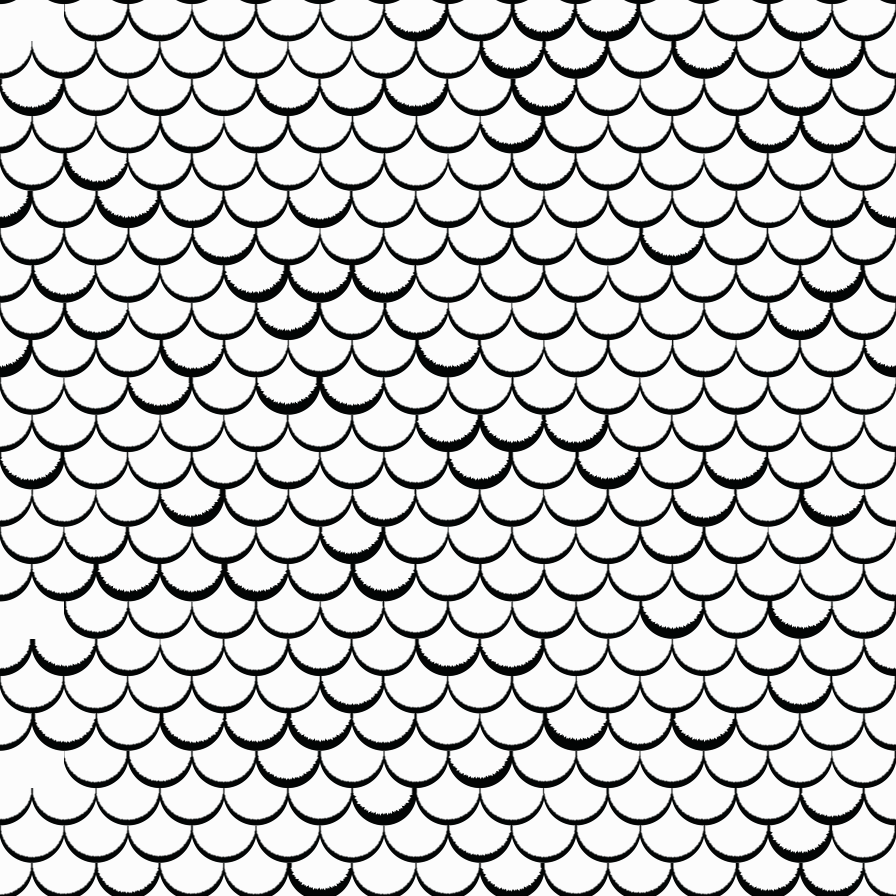
Give the GLSL for this pattern, as a WebGL 2 fragment shader.

```glsl
#version 300 es
precision highp float;

#define COLUMNS 14.0
#define ROWS 24.0
#define ROW_PHASE 0.89       // height of the lowest full row, in rows
#define RADIUS 0.513         // lengths below are in column widths
#define SIDE_WIDTH 0.024
#define BOTTOM_WIDTH 0.084
#define WORN_EXTRA 0.075
#define JAG 0.009
#define INNER_SOFTNESS 0.036
#define INK vec3(0.01, 0.02, 0.02)
#define PAPER vec3(0.99)

uniform vec2 u_resolution;
out vec4 fragColor;

// Three random values per scale
vec3 hash3(vec2 id) {
    vec3 q = fract(vec3(id.xyx) * vec3(0.1031, 0.1030, 0.0973) + 0.37);
    q += dot(q, q.yxz + 33.33);
    return fract((q.xxy + q.yzz) * q.zyx);
}

// Ragged edge along the arc, about -1 to 1
float raggedness(float angle, float phase) {
    return 0.40 * sin(angle * 37.0 + phase)
         + 0.35 * sin(angle * 61.0 + phase * 2.3)
         + 0.25 * sin(angle * 13.0 + phase * 3.7);
}

// A few scales have fallen out of the first column
bool isMissing(vec2 id) {
    return id.x == 0.0 && any(equal(vec3(id.y), vec3(2.0, 6.0, 22.0)));
}

// Ink coverage of one scale; p is relative to the centre of its round end
float scaleInk(vec2 p, vec2 id, float pixel) {
    if (isMissing(id)) return 0.0;
    vec3 rnd = hash3(id);
    float wear = smoothstep(0.62, 0.98, rnd.x);

    // Round end below, straight sides above
    float radial = length(vec2(p.x, min(p.y, 0.0)));
    float angle = atan(p.x, max(-p.y, 0.0) + 1e-4);

    // Crescent: thin at the cusps, heavy at the bottom, leaning to one side
    float lean = (rnd.z - 0.5) * sin(angle) * (0.016 + 0.04 * wear);
    float bottom = BOTTOM_WIDTH + 0.022 * rnd.y + WORN_EXTRA * wear;
    float side = SIDE_WIDTH + 0.028 * wear;
    float width = mix(side, bottom, cos(angle)) + lean;
    width += JAG * (0.6 + 1.8 * wear) * raggedness(angle, rnd.y * 40.0);

    float outerSoft = 0.5 * max(pixel, 0.02);
    float innerSoft = 0.5 * max(pixel, INNER_SOFTNESS);
    float outer = 1.0 - smoothstep(-outerSoft, outerSoft, radial - RADIUS);
    float inner = smoothstep(-innerSoft, innerSoft, radial - RADIUS + width);
    return outer * inner;
}

void main() {
    vec2 uv = gl_FragCoord.xy / u_resolution;
    float pixel = COLUMNS / min(u_resolution.x, u_resolution.y);
    float rowHeight = COLUMNS / ROWS;
    float y = uv.y * ROWS - ROW_PHASE;
    float ink = 0.0;

    // Own row, and the lower edge of the row above
    for (int i = 0; i < 2; i++) {
        float row = floor(y) + float(i);
        float x = uv.x * COLUMNS + 0.5 * mod(row, 2.0);
        vec2 p = vec2(fract(x) - 0.5, (y - row) * rowHeight - RADIUS);
        vec2 id = mod(vec2(floor(x), row), vec2(COLUMNS, ROWS));
        ink = max(ink, scaleInk(p, id, pixel));
    }

    fragColor = vec4(mix(PAPER, INK, ink), 1.0);
}
```
